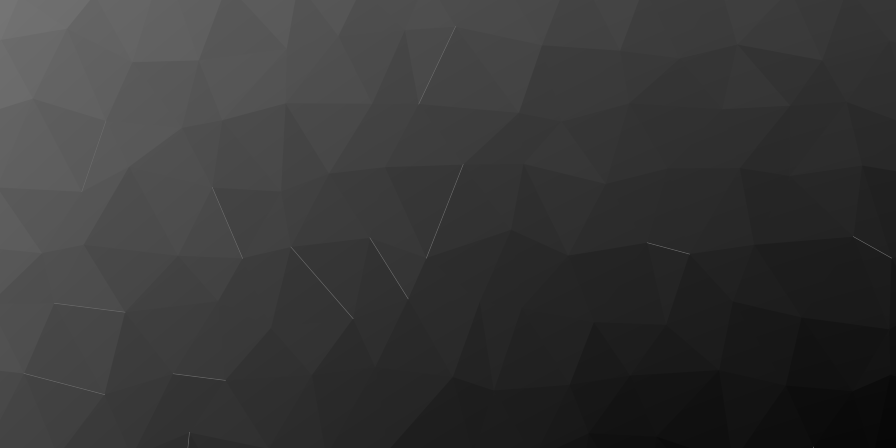
Write a WebGL 2 fragment shader that draws this background.

```glsl
#version 300 es
precision highp float;
// Low-poly grey facets fading from a light upper left to a dark lower right, with rare bright seams.

uniform vec2 u_resolution;
out vec4 fragColor;

const float CELL_SIZE = 0.15;    // lattice spacing, in canvas heights
const float JITTER = 0.56;       // full width of the vertex offset, in cells
const float FACET_CONTRAST = 0.022;
const float SEAM_SHARE = 0.028;  // share of edges that show a seam
const float SEAM_WIDTH = 0.0016;
const float SEAM_TONE = 0.42;

float hash(vec2 p) {
    return fract(sin(dot(p, vec2(127.1, 311.7))) * 43758.5453);
}

// Jittered vertex of a skewed triangular lattice
vec2 latticeVertex(vec2 id) {
    vec2 offset = vec2(hash(id), hash(id + 57.3)) - 0.5;
    return (vec2(id.x + 0.5 * id.y, id.y) + JITTER * offset) * CELL_SIZE;
}

// Diagonal ramp over the canvas
float backgroundTone(vec2 p, float aspect) {
    float x = p.x / aspect;
    return 0.26 - 0.23 * x + 0.19 * p.y - 0.14 * x * (1.0 - x);
}

// Signed distance to the line a-b, positive on its left
float leftOfEdge(vec2 p, vec2 a, vec2 b) {
    vec2 along = normalize(b - a);
    return dot(p - a, vec2(-along.y, along.x));
}

float segmentDistance(vec2 p, vec2 a, vec2 b) {
    vec2 along = b - a;
    float t = clamp(dot(p - a, along) / dot(along, along), 0.0, 1.0);
    return length(p - a - along * t);
}

// Facet tone weighted by its smooth coverage, and that coverage
vec2 facet(vec2 p, vec2 a, vec2 b, vec2 c, float seed, float aspect, float pixel) {
    float inside = min(leftOfEdge(p, a, b), min(leftOfEdge(p, b, c), leftOfEdge(p, c, a)));
    float coverage = smoothstep(-0.7 * pixel, 0.7 * pixel, inside);
    vec2 shadePoint = mix((a + b + c) / 3.0, p, 0.3);
    float tone = backgroundTone(shadePoint, aspect) + FACET_CONTRAST * (seed - 0.5);
    return vec2(tone, 1.0) * coverage;
}

// Hairline along an edge, present only where the seed is small
float seam(vec2 p, vec2 a, vec2 b, float seed, float pixel) {
    float d = segmentDistance(p, a, b);
    float line = 1.0 - smoothstep(0.0, 0.5 * SEAM_WIDTH + 0.5 * pixel, d);
    return line * step(seed, SEAM_SHARE);
}

void main() {
    float pixel = 1.0 / u_resolution.y;
    float aspect = u_resolution.x / u_resolution.y;
    vec2 p = gl_FragCoord.xy * pixel;

    vec2 q = p / CELL_SIZE;
    vec2 home = floor(vec2(q.x - 0.5 * q.y, q.y));
    vec2 facets = vec2(backgroundTone(p, aspect), 1.0) * 0.001;
    float seams = 0.0;

    // Two triangles and three edges for each nearby lattice cell
    for (int j = -1; j <= 1; j++) {
        for (int i = -1; i <= 1; i++) {
            vec2 id = home + vec2(i, j);
            vec2 a = latticeVertex(id);
            vec2 b = latticeVertex(id + vec2(1.0, 0.0));
            vec2 c = latticeVertex(id + vec2(0.0, 1.0));
            vec2 d = latticeVertex(id + 1.0);
            facets += facet(p, a, b, c, hash(id + 11.7), aspect, pixel);
            facets += facet(p, b, d, c, hash(id + 23.9), aspect, pixel);
            seams = max(seams, seam(p, a, b, hash(id + 31.1), pixel));
            seams = max(seams, seam(p, b, c, hash(id + 43.3), pixel));
            seams = max(seams, seam(p, c, a, hash(id + 71.9), pixel));
        }
    }

    float tone = facets.x / facets.y;
    tone = mix(tone, max(tone, SEAM_TONE), 0.7 * seams);
    fragColor = vec4(vec3(clamp(tone, 0.0, 1.0)), 1.0);
}
```
